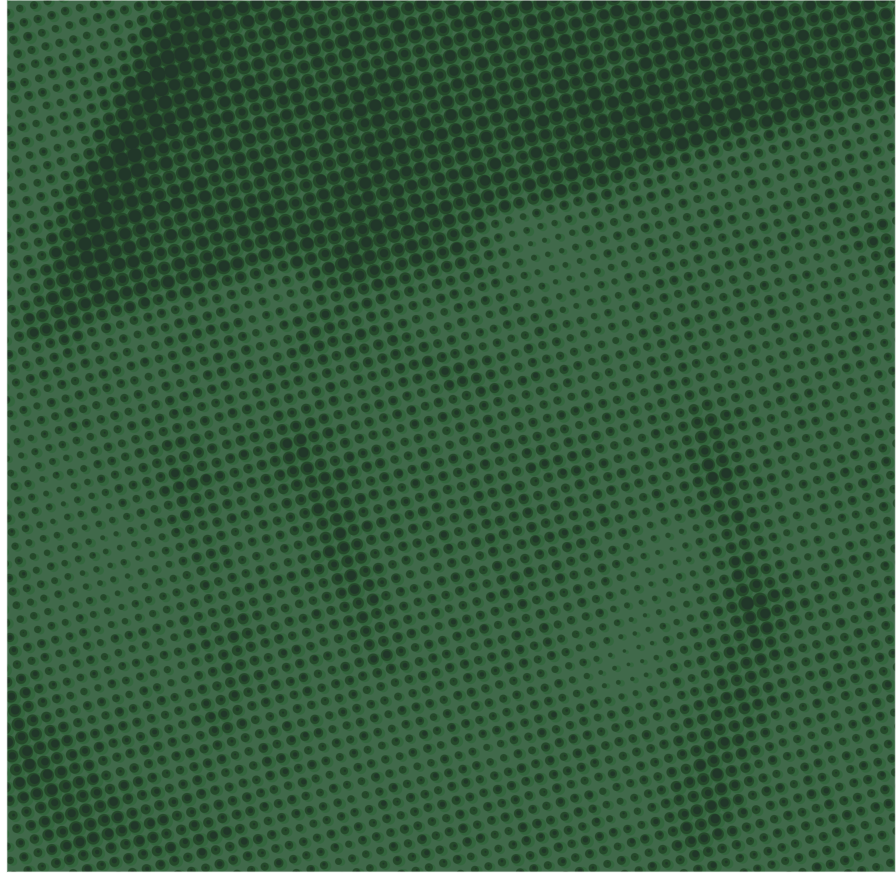
Write a Shadertoy shader that draws this pattern.

```glsl
const float PERIOD = 0.01606;
const float SCREEN_ANGLE = 0.262;
const vec3 PAPER = vec3(1.0);
const vec3 SAGE = vec3(0.25, 0.41, 0.292);
const vec3 LEAF = vec3(0.19, 0.40, 0.23);
const vec3 FOREST = vec3(0.145, 0.285, 0.165);
const vec3 CHARCOAL = vec3(0.13, 0.215, 0.16);

float hash(vec2 p) {
    vec3 q = fract(vec3(p.xyx) * 0.1031);
    q += dot(q, q.yzx + 33.33);
    return fract((q.x + q.y) * q.z);
}

float valueNoise(vec2 p) {
    vec2 i = floor(p), f = fract(p);
    f = f * f * (3.0 - 2.0 * f);
    return mix(mix(hash(i), hash(i + vec2(1, 0)), f.x),
               mix(hash(i + vec2(0, 1)), hash(i + vec2(1, 1)), f.x), f.y);
}

// Soft brush stroke from a to b
float stroke(vec2 p, vec2 a, vec2 b, float width) {
    vec2 pa = p - a, ba = b - a;
    float t = clamp(dot(pa, ba) / dot(ba, ba), 0.0, 1.0);
    vec2 d = (pa - ba * t) / width;
    return exp(-dot(d, d));
}

// Dot radius, in screen periods, over the unit canvas
float toneRadius(vec2 p) {
    float r = 0.275 + 0.07 * (valueNoise(p * 13.0) - 0.5);

    // Broad shadow across the top
    float edge = 0.60 + 0.28 * p.x + 0.025 * (valueNoise(p * 9.0 + 4.0) - 0.5);
    float band = smoothstep(-0.018, 0.022, p.y - edge);
    band *= smoothstep(-0.03, 0.025, p.x - 0.05 - 0.42 * (p.y - 0.68));
    band = max(band, stroke(p, vec2(0.39, 0.70), vec2(0.50, 0.73), 0.045));
    r = mix(r, 0.465, band);
    r += 0.12 * stroke(p, vec2(0.09, 0.74), vec2(0.23, 1.02), 0.045);
    r += 0.04 * stroke(p, vec2(0.40, 0.71), vec2(0.42, 0.87), 0.04);
    r += 0.04 * stroke(p, vec2(0.65, 0.84), vec2(0.90, 0.90), 0.04);

    // Narrow shadows
    r += 0.15 * stroke(p, vec2(0.79, 0.52), vec2(0.84, 0.32), 0.026);
    r += 0.13 * stroke(p, vec2(0.85, 0.30), vec2(0.78, 0.06), 0.038);
    r += 0.10 * stroke(p, vec2(0.33, 0.49), vec2(0.43, 0.26), 0.030);
    r += 0.10 * stroke(p, vec2(0.27, 0.28), vec2(0.25, 0.18), 0.025);
    r += 0.16 * stroke(p, vec2(0.00, 0.18), vec2(0.08, 0.08), 0.045);
    r += 0.08 * stroke(p, vec2(0.10, 0.06), vec2(0.24, 0.05), 0.045);
    r += 0.09 * stroke(p, vec2(0.36, 0.62), vec2(0.52, 0.58), 0.030);
    r += 0.07 * stroke(p, vec2(0.20, 0.48), vec2(0.23, 0.37), 0.035);
    r += 0.05 * stroke(p, vec2(0.34, 0.46), vec2(0.55, 0.42), 0.110);
    r += 0.13 * stroke(p, vec2(0.98, 0.73), vec2(1.00, 0.70), 0.025);

    // Highlights
    r -= 0.13 * stroke(p, vec2(0.74, 0.37), vec2(0.70, 0.24), 0.040);
    r -= 0.08 * stroke(p, vec2(0.01, 0.50), vec2(0.14, 0.34), 0.055);
    r -= 0.07 * stroke(p, vec2(0.58, 0.74), vec2(0.66, 0.64), 0.045);
    r -= 0.07 * stroke(p, vec2(0.31, 0.69), vec2(0.30, 0.63), 0.025);
    return r;
}

// Coverage of one rotated halftone screen
float halftone(vec2 p, vec2 shift, float gain, float bias, float wobble, float aspect) {
    float c = cos(SCREEN_ANGLE), s = sin(SCREEN_ANGLE);
    mat2 toScreen = mat2(c, -s, s, c);
    vec2 g = toScreen * p / PERIOD - shift;
    float blur = 0.75 / (PERIOD * iResolution.x);
    float ink = 0.0;
    for (int k = 0; k < 4; k++) {
        vec2 cell = floor(g) + vec2(k & 1, k >> 1);
        vec2 centre = transpose(toScreen) * (cell + shift) * PERIOD;
        vec2 jitter = vec2(hash(cell + 17.0), hash(cell + 59.0)) - 0.5;
        float radius = gain * toneRadius(centre * vec2(1.0, aspect)) + bias;
        radius += wobble * (hash(cell + 101.0) - 0.5);
        float d = length(g - cell - jitter * wobble) - radius;
        ink = max(ink, 1.0 - smoothstep(-blur, blur, d));
    }
    return ink;
}

void mainImage(out vec4 fragColor, in vec2 fragCoord) {
    vec2 p = fragCoord / iResolution.x;
    float aspect = iResolution.x / iResolution.y;
    float pixel = 1.0 / iResolution.x;

    // Overprinted inks, light to dark
    vec3 color = SAGE;
    color = mix(color, LEAF, 0.85 * halftone(p, vec2(0.16, -0.12), 1.1, 0.05, 0.14, aspect));
    color = mix(color, FOREST, halftone(p, vec2(0.0), 1.0, 0.015, 0.06, aspect));
    color = mix(color, CHARCOAL, halftone(p, vec2(0.05, 0.04), 1.1, -0.20, 0.15, aspect));

    // Thin uneven margin
    vec2 low = p - vec2(0.008, 0.007);
    vec2 high = vec2(0.999, 1.0 / aspect - 0.0005) - p;
    float inset = min(min(low.x, low.y), min(high.x, high.y));
    color = mix(PAPER, color, smoothstep(-pixel, pixel, inset));
    fragColor = vec4(color, 1.0);
}
```
